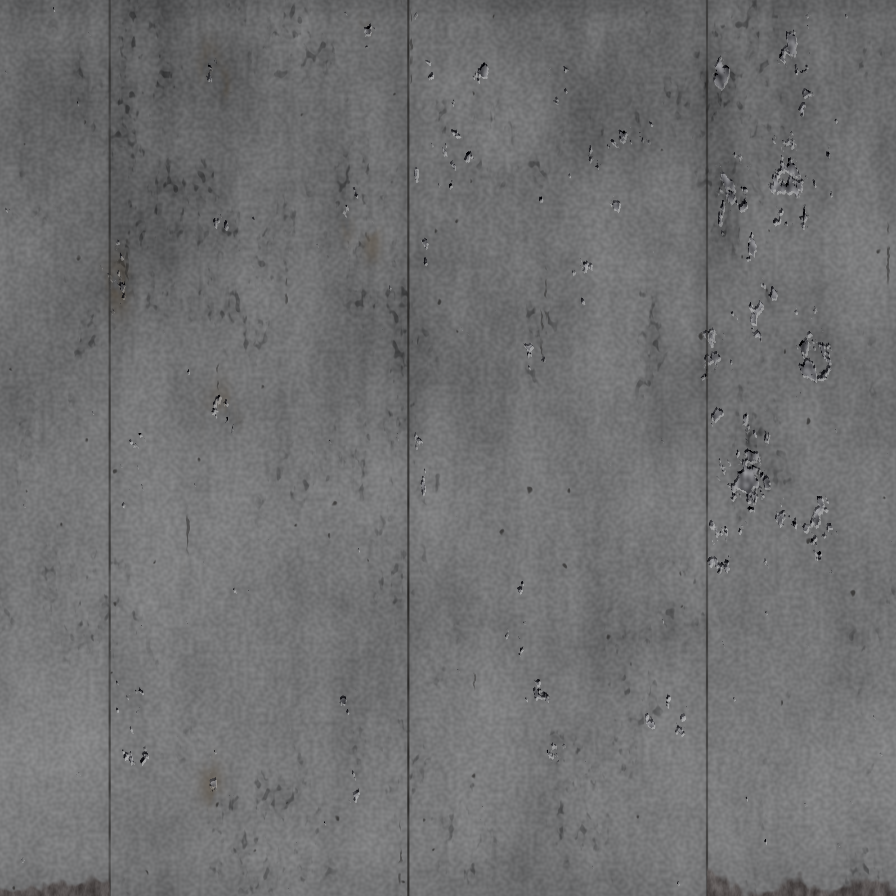
Give the GLSL for this texture, as a Shadertoy shader.

```glsl
const float PLANKS = 3.0;
const float SEAM_OFFSET = 0.1224;
const float SEAM_HALF_WIDTH = 0.0009;
const int CLUSTERS = 66;
const int SCRATCHES = 10;
const float PIT_GRID = 26.0;
const float RELIEF_STEP = 0.0028;
const float GRAIN = 0.062;
const vec3 PAINT = vec3(0.461, 0.463, 0.467);
const vec3 BARE_METAL = vec3(0.43, 0.43, 0.45);
const vec3 DARK = vec3(0.16, 0.155, 0.15);
const vec3 RUST = vec3(0.34, 0.28, 0.20);
const vec3 CRUST = vec3(0.30, 0.275, 0.27);

vec2 hash2(vec2 p) {
    vec3 q = fract(p.xyx * vec3(0.1031, 0.1030, 0.0973));
    q += dot(q, q.yzx + 33.33);
    return fract((q.xx + q.yz) * q.zy);
}

float gradientDot(vec2 cell, vec2 offset, vec2 period, float seed) {
    float angle = 6.2832 * hash2(mod(cell, period) + seed).x;
    return dot(vec2(cos(angle), sin(angle)), offset);
}

// Tileable gradient noise
float noise(vec2 uv, vec2 period, float seed) {
    vec2 p = uv * period, c = floor(p), f = p - c;
    vec2 u = f * f * f * (f * (f * 6.0 - 15.0) + 10.0), e = vec2(1.0, 0.0);
    float low = mix(gradientDot(c, f, period, seed), gradientDot(c + e, f - e, period, seed), u.x);
    float high = mix(gradientDot(c + e.yx, f - e.yx, period, seed), gradientDot(c + 1.0, f - 1.0, period, seed), u.x);
    return mix(low, high, u.y);
}

float fbm(vec2 uv, vec2 period, float seed) {
    float sum = 0.0, amplitude = 0.6;
    for (int i = 0; i < 4; i++) {
        sum += amplitude * noise(uv, period, seed + float(i) * 17.0);
        period *= 2.0;
        amplitude *= 0.6;
    }
    return sum;
}

vec2 wrapDelta(vec2 d) { return d - floor(d + 0.5); }

// Damage density in x, rust in y; the third plank is worn along its left edge
vec2 damage(vec2 uv) {
    vec2 result = vec2(0.0);
    for (int i = 0; i < CLUSTERS; i++) {
        float id = float(i), plank = mod(id, PLANKS), worn = step(1.5, plank);
        vec2 place = hash2(vec2(id, 7.3)), kind = hash2(vec2(id, 41.7));
        place.x = 0.03 + place.x * place.x * mix(0.9, 0.4, worn);
        place.y = mix(place.y, 0.3 + 0.65 * place.y, max(worn, 0.4));
        vec2 centre = vec2(SEAM_OFFSET + (plank + place.x) / PLANKS, place.y);
        vec2 size = mix(vec2(0.006, 0.017), vec2(0.024, 0.042) + 0.01 * worn, kind.x * kind.x);
        vec2 d = wrapDelta(uv - centre) / size;
        float fall = exp(-dot(d, d)) * mix(0.5 + 0.4 * kind.y, 0.7 + 0.3 * kind.x, worn);
        result = max(result, fall * vec2(1.0, step(plank, 0.5) * step(0.6, kind.y)));
    }
    return result;
}

float chip(vec2 uv, float density) {
    return smoothstep(0.0, 0.09, fbm(uv, vec2(64.0, 42.0), 3.0) + 0.58 * density - 0.48);
}

float scratches(vec2 uv, float px) {
    float mask = 0.0;
    for (int i = 0; i < SCRATCHES; i++) {
        float reach = 0.015 + 0.04 * hash2(vec2(float(i), 12.9)).x;
        vec2 d = abs(wrapDelta(uv - hash2(vec2(float(i), 93.1))));
        float taper = max(1.0 - d.y / reach, 0.0), width = 0.0009 * taper;
        mask = max(mask, (1.0 - smoothstep(width, width + px, d.x)) * smoothstep(0.0, 0.4, taper));
    }
    return mask * smoothstep(-0.15, 0.25, noise(uv, vec2(40.0, 80.0), 29.0));
}

float pits(vec2 uv, float px) {
    vec2 cell = floor(uv * PIT_GRID), kind = hash2(cell + 5.5);
    vec2 d = (fract(uv * PIT_GRID) - 0.2 - 0.6 * hash2(cell + 77.0)) / PIT_GRID;
    float radius = 0.0007 + 0.0015 * kind.y * kind.y;
    return step(kind.x, 0.08) * (1.0 - smoothstep(radius - px, radius + px, length(d * vec2(1.0, 0.7))));
}

void mainImage(out vec4 fragColor, in vec2 fragCoord) {
    vec2 uv = fragCoord / iResolution.xy;
    float px = 1.0 / iResolution.y;
    float across = (uv.x - SEAM_OFFSET) * PLANKS, plank = mod(floor(across), PLANKS);
    float seamDistance = abs(fract(across + 0.5) - 0.5) / PLANKS;
    float upper = step(plank, 0.5) * smoothstep(0.5, 0.85, uv.y);
    vec2 rough = uv + 0.003 * vec2(noise(uv, vec2(120.0), 61.0), noise(uv, vec2(120.0), 62.0));
    // Faded paint: clouds, vertical streaks and fine grain
    float cloud = fbm(uv, vec2(4.0, 4.0), 11.0);
    float tone = 0.15 * cloud + 0.075 * fbm(uv, vec2(20.0, 3.0), 23.0) - 0.06 * (uv.y - 0.4) - 0.02 * upper;
    tone = min(tone, 0.6 * tone) - 0.02 * exp(-seamDistance / 0.01);
    tone -= 0.045 * smoothstep(0.97, 1.0, uv.y) + 0.035 * smoothstep(0.06, 0.0, uv.y);
    tone += GRAIN * (noise(uv, vec2(200.0), 47.0) + 0.5 * noise(uv, vec2(110.0, 60.0), 53.0));
    vec3 color = PAINT + tone;
    // Scuffed film, broken into dark specks
    float scuffArea = smoothstep(0.02, 0.3, fbm(uv, vec2(8.0, 5.0), 71.0) + 0.2 * upper);
    float film = scuffArea * smoothstep(0.0, 0.2, fbm(uv, vec2(46.0, 22.0), 83.0));
    color -= film * (0.03 + 0.11 * smoothstep(0.05, 0.35, noise(uv, vec2(130.0, 90.0), 89.0)));
    // Chipped flakes with a shadowed upper lip and a lit lower lip
    vec2 wear = damage(uv);
    float hole = chip(uv, wear.x);
    float slope = hole - chip(uv + RELIEF_STEP * vec2(-0.5, 1.0), wear.x);
    float rust = wear.y * smoothstep(-0.1, 0.25, fbm(uv, vec2(26.0, 12.0), 37.0));
    color = mix(color - 0.035 * wear.x, RUST, 0.5 * rust);
    color = mix(color, BARE_METAL + 0.5 * noise(uv, vec2(120.0, 90.0), 19.0), 0.75 * hole);
    color += 0.18 * max(-slope, 0.0) - 0.3 * max(slope, 0.0);
    // Pits, hairlines and seams
    color = mix(color, DARK, max(0.7 * pits(rough, px), 0.5 * scratches(rough, px)));
    float seam = 1.0 - smoothstep(SEAM_HALF_WIDTH - 0.5 * px, SEAM_HALF_WIDTH + px, seamDistance);
    float middle = step(abs(across - 1.0), 0.5);
    color = mix(color, DARK, seam * (0.6 + 0.2 * middle + 0.4 * noise(uv, vec2(3.0, 40.0), 31.0)));
    // Ragged corroded foot of the third plank
    float foot = 0.016 + 0.045 * fbm(uv, vec2(16.0, 12.0), 59.0) - uv.y;
    float corroded = step(1.5, plank) * smoothstep(-0.004, 0.006, foot);
    color = mix(color, CRUST + 0.3 * fbm(uv, vec2(80.0, 36.0), 67.0), 0.8 * corroded);
    fragColor = vec4(clamp(color, 0.0, 1.0), 1.0);
}
```
